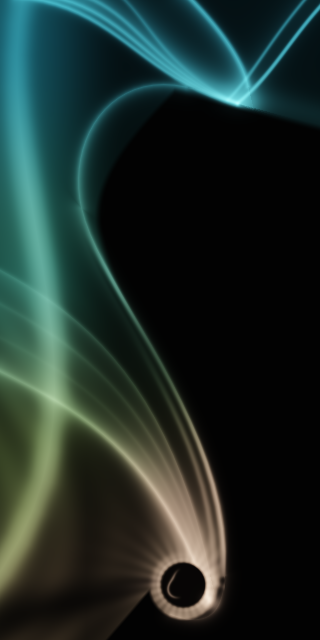
Reproduce this background procedurally as a Shadertoy shader.

```glsl
vec2 cubic(vec2 a, vec2 b, vec2 c, vec2 d, float t) {
  float s = 1.0 - t;
  return s*s*s*a + 3.0*s*t*(s*b + t*c) + t*t*t*d;
}

// Signed distance to a curve; positive on the lower left side
float curve(vec2 p, vec2 a, vec2 b, vec2 c, vec2 d) {
  float best = 1e3, side = 1.0;
  vec2 start = a;
  for (int i = 1; i <= 20; i++) {
    vec2 end = cubic(a, b, c, d, float(i) / 20.0);
    vec2 e = end - start, q = p - start;
    vec2 gap = q - e * clamp(dot(q, e) / dot(e, e), 0.0, 1.0);
    if (dot(gap, gap) < best) {
      best = dot(gap, gap);
      side = e.x*q.y < e.y*q.x ? -1.0 : 1.0;
    }
    start = end;
  }
  return side * sqrt(best);
}

// Light falling off at a different rate on each side
float sheet(float d, float lower, float upper) {
  return exp(-abs(d) / mix(upper, lower, smoothstep(-0.003, 0.003, d)));
}

float bell(float d, float width) {
  return exp(-d*d / (width*width));
}

vec3 ramp(vec3 a, vec3 b, vec3 c, vec3 d, vec2 p) {
  float warm = smoothstep(1.2, 1.75, p.y + 0.6*(p.x - 0.35));
  vec3 cool = mix(a, b, smoothstep(0.1, 0.8, p.y));
  return mix(mix(cool, c, smoothstep(0.8, 1.4, p.y)), d, warm);
}

// Right edge of the smoke at a given height
float bodyEdge(float y) {
  vec2 bend = vec2(0.318);
  return y < 0.742 ? cubic(vec2(0.55), vec2(0.4), vec2(0.27), bend, (y - 0.281) / 0.461).x
                   : cubic(bend, vec2(0.396), vec2(0.728), vec2(0.705), (y - 0.742) / 0.98).x;
}

float roofEdge(float x) {
  return 0.285 + 0.26*max(x - 0.55, 0.0);
}

float bodyMask(vec2 p, float radius) {
  float left = 1.0 - smoothstep(-0.015, 0.012, p.x - bodyEdge(p.y));
  left *= smoothstep(0.20, 0.24, p.y);
  float top = 1.0 - smoothstep(-0.015, 0.012, p.y - roofEdge(p.x));
  float hollow = smoothstep(-0.008, 0.008, p.x - 0.508 + 0.86*(p.y - 1.797));
  hollow *= smoothstep(1.78, 1.81, p.y) * smoothstep(0.10, 0.115, radius);
  hollow *= max(1.0 - smoothstep(0.60, 0.64, p.x), smoothstep(1.88, 1.94, p.y));
  return max(left, top) * (1.0 - hollow);
}

// Blue ribbons crossing near the top
float topRibbons(vec2 p) {
  vec2 knot = vec2(0.742, 0.323);
  float light = 0.5*bell(length((p - knot) * vec2(0.7, 1.0)), 0.04);
  for (float k = 0.0; k < 4.0; k++) {
    float d = curve(p, vec2(0.05 + 0.11*k, -0.01), vec2(0.36 + 0.04*k, 0.01 + 0.025*k),
                    vec2(0.44 + 0.025*k, 0.25 - 0.012*k), knot);
    light += (0.7 - 0.14*k) * (0.5*sheet(d, 0.01, 0.045) + 0.5*bell(d, 0.007));
  }
  float fall = curve(p, vec2(0.58, -0.02), vec2(0.68, 0.08), vec2(0.755, 0.18), vec2(0.775, 0.27));
  light += 0.5*sheet(fall, 0.03, 0.01) + 0.35*bell(fall, 0.008);
  for (float k = 0.0; k < 2.0; k++) {
    float d = curve(p, vec2(1.01 - 0.05*k, 0.01 - 0.02*k), vec2(0.9 - 0.06*k, 0.13),
                    vec2(0.85 - 0.06*k, 0.235), knot - k*vec2(0.03, 0.01));
    light += (0.75 - 0.4*k) * bell(d, 0.006) + 0.14*sheet(d, 0.035, 0.02);
  }
  return light + 0.12*smoothstep(0.72, 0.85, p.x) * bell(p.y - roofEdge(p.x) + 0.04, 0.05);
}

// Folds between the lower band and the outer rim
float lowerFolds(vec2 p) {
  float light = 0.0;
  for (float k = 0.0; k < 1.1; k += 1.0/3.0) {
    float d = curve(p, vec2(0.0, 1.16 - 0.315*k), vec2(0.234 + 0.052*k, 1.276 - 0.276*k),
                    vec2(0.495 + 0.035*k, 1.406 - 0.186*k), vec2(0.655, 1.88 - 0.09*k));
    float strength = k < 0.1 ? 0.62 : 0.06 + 0.13*k*k;
    light += strength * (sheet(d, 0.022 + 0.025*k, 0.04 - 0.032*k) + 0.35*bell(d, 0.008));
  }
  return light * mix(0.6, 1.1, smoothstep(0.0, 0.55, p.x));
}

float outerRim(vec2 p) {
  vec2 bend = vec2(0.255, 0.651), turn = vec2(0.703, 1.797);
  float crest = curve(p, vec2(0.58, 0.272), vec2(0.34, 0.22), vec2(0.208, 0.443), bend);
  float slope = curve(p, bend, vec2(0.312, 0.911), vec2(0.716, 1.302), turn);
  float tail = curve(p, turn, vec2(0.698, 1.914), vec2(0.651, 1.966), vec2(0.534, 1.92));
  float light = 0.42*max(sheet(crest, 0.012, 0.02), max(sheet(slope, 0.024, 0.012), sheet(tail, 0.012, 0.014)));
  light += smoothstep(0.66, 0.95, p.y) * (0.34*bell(slope - 0.002, 0.007) - 0.1*bell(slope - 0.018, 0.008));
  return light + smoothstep(1.0, 1.4, p.y) * 0.2*bell(slope - 0.036, 0.009);
}

void mainImage(out vec4 fragColor, in vec2 fragCoord) {
  // Width spans 0..1, height runs down 0..2
  vec2 uv = fragCoord / iResolution.xy;
  vec2 p = vec2(uv.x, 2.0 - 2.0*uv.y);
  vec2 offset = p - vec2(0.574, 1.828);
  float radius = length(offset), angle = atan(offset.y, offset.x);
  float mask = bodyMask(p, radius);
  vec3 haze = ramp(vec3(0.05, 0.27, 0.33), vec3(0.07, 0.27, 0.23),
                   vec3(0.15, 0.19, 0.09), vec3(0.20, 0.16, 0.11), p);
  vec3 peach = vec3(0.9, 0.7, 0.57);
  vec3 tint = ramp(vec3(0.2, 0.7, 0.82), vec3(0.38, 0.72, 0.62), vec3(0.52, 0.68, 0.42), peach, p);
  float leaf = smoothstep(1.3, 1.6, p.y) * (1.0 - smoothstep(0.05, 0.25, p.x));
  tint = mix(tint, vec3(0.5, 0.66, 0.32), 0.7*leaf);

  // Dim haze with faint streaks and a dark wedge
  float dim = mix(1.0, 0.25, smoothstep(0.1, 0.4, p.x));
  dim = mix(dim, max(dim, 0.55), smoothstep(1.2, 1.7, p.y));
  float across = p.x - bodyEdge(p.y);
  dim *= 1.0 + 0.12*smoothstep(0.7, 1.2, p.y) * sin(42.0*across + 3.0*sin(3.0*p.y));
  float away = 0.5 - p.x;
  dim *= 1.0 - 0.75*bell(p.y - 1.81 - 0.26*away, 0.02 + 0.12*max(away, 0.0));
  vec3 color = haze * dim * mask;

  // Wide beam, ribbons, folds and rim
  float beam = curve(p, vec2(0.073, -0.02), vec2(-0.052, 0.625), vec2(0.445, 1.25), vec2(-0.065, 1.875));
  float glow = 0.65*bell(beam, 0.042) + 0.35*sheet(beam, 0.11, 0.04);
  glow *= mix(0.34, 0.62, smoothstep(0.1, 0.65, p.y));
  color += tint * (glow + lowerFolds(p)) * mask;
  color += tint * topRibbons(p) * mix(0.12, 1.0, mask);
  color += tint * outerRim(p) * mix(0.55, 1.0, mask);

  // Ring with wisps, dark hole and hot spot
  float wisps = 0.28 + 0.05*sin(26.0*angle + 14.0*radius);
  color += peach * wisps * exp(-max(radius - 0.08, 0.0) / 0.08) * mask;
  float rim = 0.6*bell(radius - 0.09, 0.014) + 0.7*bell(radius - 0.079, 0.006);
  color += peach * rim * (0.26 + 0.14*sin(2.0*angle + 0.7));
  float swirl = bell(radius - 0.046 - 0.006*sin(3.0*angle), 0.005) * smoothstep(0.1, 0.9, -cos(angle));
  vec3 inside = vec3(0.025, 0.018, 0.014) + 0.4*peach*swirl;
  color = mix(color, inside, 1.0 - smoothstep(0.064, 0.076, radius));
  color += peach * 0.6*bell(length(p - vec2(0.658, 1.88)), 0.024);

  // Deepen the shadows and lift the highlights
  color = max(color, 0.0);
  color *= mix(0.72, 1.3, smoothstep(0.04, 0.42, dot(color, vec3(0.3, 0.5, 0.2))));
  fragColor = vec4(1.006 - exp(-1.2 * color), 1.0);
}
```
